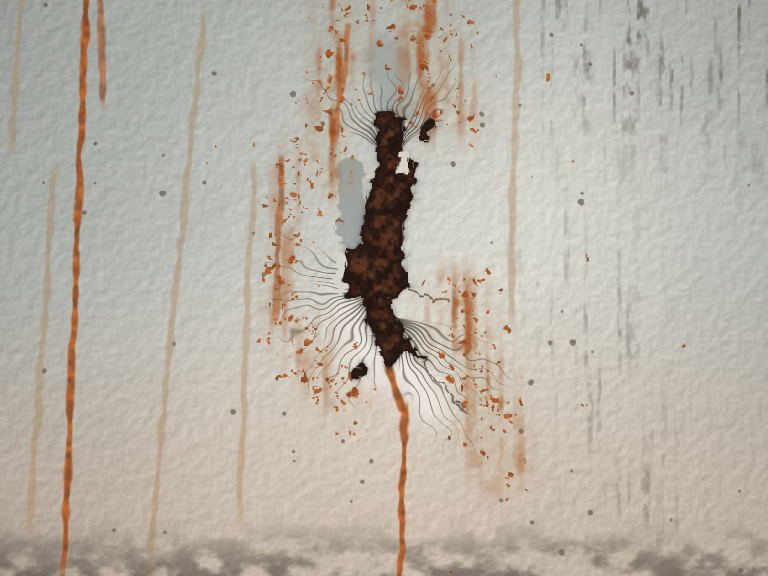
Write a Shadertoy shader that draws this texture.

```glsl
// Weathered painted wall with a jagged rust hole, radial cracks, spots and drips.
// The hole is a polygon distance field; the rest is noise, polar fans and grids.

const vec3 COOL = vec3(.72,.735,.715), LIGHT = vec3(.83,.825,.79), WARM = vec3(.82,.75,.68);
const vec3 FLAKE = vec3(.93,.91,.88), UNDERCOAT = vec3(.59,.615,.6), GRIME = vec3(.3,.27,.24);
const vec3 RUST = vec3(.62,.3,.11), STAIN = vec3(.64,.48,.29);
const vec3 DARK = vec3(.14,.09,.075), METAL = vec3(.37,.21,.13);
const float BUMP = .13, JAGGED = .012;

// Hole outline, in canvas heights
const int N = 20;
const vec2 HOLE[N] = vec2[](
  vec2(.653,.8), vec2(.677,.806), vec2(.705,.79), vec2(.703,.74), vec2(.72,.72),
  vec2(.715,.66), vec2(.703,.61), vec2(.7,.545), vec2(.714,.503), vec2(.675,.483),
  vec2(.684,.45), vec2(.738,.37), vec2(.708,.389), vec2(.67,.363), vec2(.627,.479),
  vec2(.604,.49), vec2(.6,.562), vec2(.628,.578), vec2(.637,.644), vec2(.655,.714));

// Drips as top.xy, foot.xy; the first RUNS are strong
const int DRIPS = 11, RUNS = 6;
const vec4 DRIP[DRIPS] = vec4[](
  vec4(.153,1.05,.107,-.05), vec4(.673,.365,.704,.28), vec4(.704,.3,.695,-.05),
  vec4(.172,1.05,.18,.81), vec4(.49,.73,.475,.43), vec4(.605,.96,.58,.74),
  vec4(.355,.98,.25,-.05), vec4(.095,.71,.05,.06), vec4(.035,1,.018,.73),
  vec4(.44,.72,.415,.08), vec4(.9,1.05,.885,.42));

float hash(vec2 p) {
  vec3 q = fract(p.xyx * .1031);
  q += dot(q, q.yzx + 33.33);
  return fract((q.x + q.y) * q.z);
}
float noise(vec2 p) {
  vec2 i = floor(p), f = fract(p), e = vec2(0, 1);
  f *= f * (3. - 2. * f);
  return mix(mix(hash(i), hash(i + e.yx), f.x), mix(hash(i + e), hash(i + 1.), f.x), f.y);
}
float fbm(vec2 p) {
  float sum = 0., amp = .5;
  for (int i = 0; i < 4; i++) { sum += amp * noise(p); p = p * 2.1 + 17.3; amp *= .5; }
  return sum;
}
// Distance to the segment s.xy - s.zw
float seg(vec2 p, vec4 s) {
  vec2 d = s.zw - s.xy;
  p -= s.xy;
  return length(p - d * clamp(dot(p, d) / dot(d, d), 0., 1.));
}
float glow(vec2 p, vec4 s, float w) { float d = seg(p, s) / w; return exp(-d * d); }
float cover(float d, float soft) { return 1. - smoothstep(-soft, soft, d); }

float holeDistance(vec2 p) {
  float d = 9., side = 1.;
  for (int i = 0; i < N; i++) {
    vec2 a = HOLE[i], b = HOLE[(i + 1) % N], e = b - a;
    d = min(d, seg(p, vec4(a, b)));
    if ((a.y > p.y) != (b.y > p.y) && p.x < a.x + e.x * (p.y - a.y) / e.y) side = -side;
  }
  return side * d;
}
// Cracks in a sector around c
float fan(vec2 p, vec2 c, float dir, float spread, float reach, float px) {
  vec2 q = p - c, d = vec2(cos(dir), sin(dir));
  float r = length(q), a = atan(d.x * q.y - d.y * q.x, dot(q, d));
  float s = (a + .22 * noise(p * 32.) - .11) * 9., id = floor(s);
  float len = reach * (.5 + .5 * hash(vec2(id, reach * 90.)));
  float gap = abs(fract(s) - .3 - .4 * hash(vec2(id, 7))) / 9. * r;
  return cover(gap - .0017 * (1. - r / len), px) * cover(r - len, .015) * cover(abs(a) - spread, .08);
}
float drip(vec2 p, vec4 s) {
  float t = (s.y - p.y) / (s.y - s.w);
  float x = mix(s.x, s.z, t) + .011 * fbm(vec2(p.y * 18., s.x * 50.)) - .005;
  float w = .004 + .006 * noise(vec2(p.y * 45., s.x * 31.));
  return (1. - smoothstep(w * .4, w * 1.2, abs(p.x - x))) * smoothstep(-.02, .03, t) * cover(t - .96, .06);
}
float spots(vec2 p, float cells, float density, float px) {
  vec2 g = p * cells, id = floor(g), c = .35 + .3 * vec2(hash(id), hash(id + 41.));
  float r = (.12 + .22 * hash(id + 83.)) * (.75 + .5 * noise(g * 3.));
  return cover(length(fract(g) - c) - r, px * cells) * step(hash(id + 19.), density);
}

void mainImage(out vec4 fragColor, in vec2 fragCoord) {
  vec2 p = fragCoord / iResolution.y, block = floor(p * 110.), m = p - vec2(.72,.48);
  float px = 1. / iResolution.y, grain = fbm(p * 90.);
  vec2 w = p + JAGGED * (vec2(noise(p * 70.), noise(p * 70. + 31.)) + .5 * vec2(hash(block), hash(block + 9.)) - .75);

  // Paint, light and relief
  vec3 col = mix(COOL, LIGHT, .9 * glow(p, vec4(.7,.36,.96,.62), .36));
  col = mix(col, WARM, .85 - .85 * smoothstep(.05, .6, p.y));
  col *= 1. - .25 * dot(m, m) + .06 * fbm(p * 5.);
  col += BUMP * (grain - fbm(p * 90. + vec2(-.36,.36)));

  // Grime
  float streak = smoothstep(.5, .85, noise(p * vec2(120, 7))) * smoothstep(.3, .7, fbm(p * vec2(90, 45)));
  streak *= smoothstep(.84, 1.05, p.x) * smoothstep(.58, 1., p.y) + .55 * glow(p, vec4(1,.55,1.13,.1), .1);
  float dirt = cover(p.y - .055, .06) * smoothstep(.3, .7, fbm(p * vec2(25, 38)));
  col = mix(col, GRIME, .6 * max(max(streak, dirt), spots(p, 58., .012, px)));

  // Undercoat and flakes
  float coat = cover(seg(w, vec4(.608,.7,.613,.59)) - .024, .003);
  coat = max(coat, .8 * cover(seg(w, vec4(.67,.9,.69,.82)) - .038, .018));
  col = mix(col, UNDERCOAT, coat * .85);
  float white = glow(p, vec4(.612,.465,.638,.36), .043) + glow(p, vec4(.7,.375,.75,.3), .035);
  col = mix(col, FLAKE, .9 * white);

  // Cracks
  float crack = fan(p, vec2(.66,.5), 3.65, 1.05, .23, px) + fan(p, vec2(.68,.45), -.8, .62, .29, px);
  crack += fan(p, vec2(.68,.73), 1.65, .95, .21, px);
  float split = min(seg(w, vec4(.714,.5,.78,.47)), seg(w, vec4(.735,.37,.81,.285)));
  col = mix(col, GRIME, .8 * max(crack, cover(split - .0015, px)));

  // Rust bloom and spots
  float side = max(glow(p, vec4(.505,.72,.49,.45), .035), glow(p, vec4(.5,.44,.59,.31), .043));
  float bloom = max(glow(p, vec4(.79,.48,.87,.2), .045), glow(p, vec4(.6,.98,.565,.7), .043));
  bloom = max(bloom, glow(p, vec4(.73,1,.77,.82), .055));
  float stain = smoothstep(.42, .85, .6 * noise(p * vec2(85, 9)) + .5 * fbm(p * 40.));
  col = mix(col, mix(STAIN, RUST, stain), max(side * .5, bloom) * (.14 + .75 * stain));
  float near = max(side, .7 * bloom), rough = .75 + .5 * noise(p * 100.);
  float dots = max(spots(w, 48., .4 * near, px), spots(w, 95., .3 * near, px));
  col = mix(col, RUST * rough, .88 * dots);

  // Drips
  for (int i = 0; i < DRIPS; i++)
    col = mix(col, i < RUNS ? RUST * rough : STAIN, drip(p, DRIP[i]) * (i < 3 ? .86 : i < RUNS ? .6 : .35));

  // Hole and corroded metal
  float hole = min(holeDistance(w), seg(w, vec4(.735,.772,.748,.788)) - .011);
  hole = min(hole, seg(w, vec4(.622,.35,.628,.36)) - .007);
  col *= 1. - .28 * exp(-max(hole, 0.) * 230.);
  col = mix(col, mix(DARK, METAL, smoothstep(.25, .75, grain) * smoothstep(0., .018, -hole)), cover(hole, px));

  // Loose chips
  float chip = min(seg(w, vec4(.697,.705,.704,.735)) - .009, seg(w, vec4(.59,.5,.592,.55)) - .01);
  col = mix(col, LIGHT, cover(chip, px));
  fragColor = vec4(clamp(col, 0., 1.), 1);
}
```
